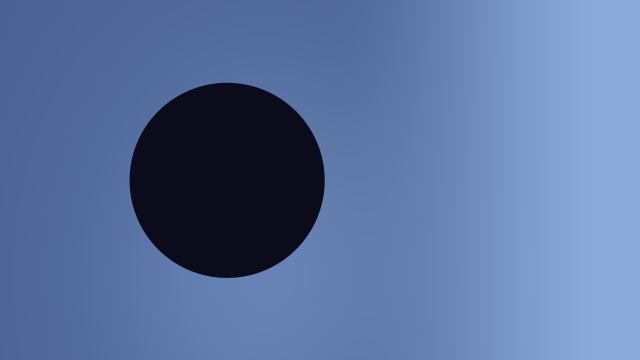
Give the GLSL for this background, as a Shadertoy shader.

```glsl
// A dark disc before a soft blue haze that brightens to the right.

#define DISC_CENTER vec2(-0.258, -0.001)
#define DISC_RADIUS 0.271
#define GLOW_CENTER vec2(-0.148, -0.264)
#define GLOW_SPREAD vec2(0.486, 0.625)
#define GLOW_STRENGTH 0.46
#define RAMP_START -0.01
#define RAMP_END 0.824
#define BAND_STRENGTH 0.006

const vec3 DISC_COLOR = vec3(0.038, 0.042, 0.106);
const vec3 DEEP_BLUE  = vec3(0.290, 0.382, 0.580);
const vec3 PALE_BLUE  = vec3(0.540, 0.667, 0.855);

// Soft elliptical falloff, 1 at its center
float glow(vec2 p) {
    vec2 q = (p - GLOW_CENTER) / GLOW_SPREAD;
    return exp(-dot(q, q));
}

// Faint vertical streaks from layered sines
float streaks(float x) {
    return 0.6 * sin(x * 47.0) + 0.4 * sin(x * 113.0 + 1.3);
}

// Haze brightness: a ramp to the right joined with the glow
float hazeLight(vec2 p) {
    float ramp = smoothstep(RAMP_START, RAMP_END, p.x);
    float light = mix(GLOW_STRENGTH * glow(p), 1.0, ramp);
    return light + BAND_STRENGTH * streaks(p.x) * ramp;
}

void mainImage(out vec4 fragColor, in vec2 fragCoord) {
    // Centered coordinates, one unit per canvas height
    vec2 p = (fragCoord - 0.5 * iResolution.xy) / iResolution.y;
    float pixel = 1.0 / iResolution.y;

    vec3 color = mix(DEEP_BLUE, PALE_BLUE, hazeLight(p));

    // Disc with a smooth edge
    float discDistance = length(p - DISC_CENTER) - DISC_RADIUS;
    float discMask = 1.0 - smoothstep(-0.7 * pixel, 0.7 * pixel, discDistance);
    color = mix(color, DISC_COLOR, discMask);

    fragColor = vec4(color, 1.0);
}
```
